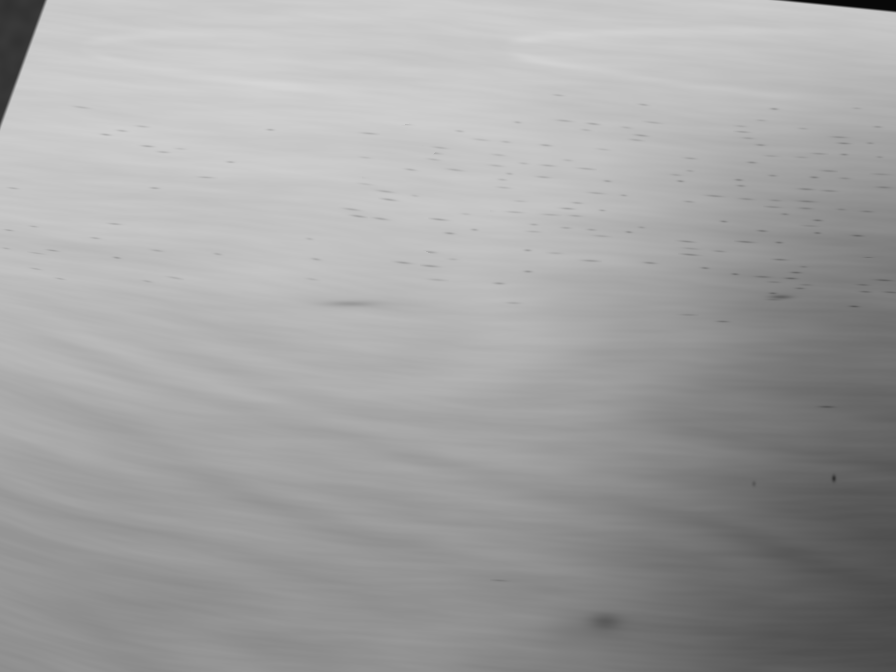
Write a WebGL 1 fragment shader that draws this texture.

```glsl
precision highp float;
// A pale grey wooden board with soft curved grain, short pores and a shadow on the right.
uniform vec2 u_resolution;

float hash(vec2 cell) {
  vec3 h = fract(cell.xyx * vec3(0.1031, 0.1030, 0.0973));
  h += dot(h, h.yzx + 33.33);
  return fract((h.x + h.y) * h.z);
}

float gradientDot(vec2 cell, vec2 offset) {
  float angle = 6.2832 * hash(cell);
  return dot(vec2(cos(angle), sin(angle)), offset);
}

float gradientNoise(vec2 p) {
  vec2 i = floor(p), f = fract(p);
  vec2 s = f * f * f * (f * (f * 6.0 - 15.0) + 10.0);
  vec2 e = vec2(1.0, 0.0);
  float low = mix(gradientDot(i, f), gradientDot(i + e.xy, f - e.xy), s.x);
  float high = mix(gradientDot(i + e.yx, f - e.yx), gradientDot(i + e.xx, f - e.xx), s.x);
  return mix(low, high, s.y);
}

// Soft elliptical spot
float smudge(vec2 p, vec2 centre, vec2 radius) {
  vec2 d = (p - centre) / radius;
  return exp(-dot(d, d));
}

// Pale hairpin-shaped vein that opens to the right
float hairpin(vec2 p, vec2 apex) {
  vec2 d = p - apex;
  float side = abs(d.y + 0.06 * d.x);
  float gap = (side - sqrt(max(d.x, 0.0) / 180.0)) / 0.007;
  return exp(-gap * gap) * smoothstep(-0.01, 0.04, d.x) * (1.0 - smoothstep(0.3, 0.65, d.x));
}

// Short dark dashes scattered one per cell along the grain
float pores(vec2 grain, float density) {
  vec2 g = grain * vec2(22.0, 110.0);
  g.x += hash(vec2(floor(g.y), 7.0));
  vec2 cell = floor(g);
  float pick = hash(cell + 11.0);
  vec2 centre = 0.3 + 0.4 * vec2(hash(cell + 23.0), hash(cell + 41.0));
  float halfLength = mix(0.1, 0.27, hash(cell + 59.0));
  float dash = smudge(fract(g), centre, vec2(halfLength, 0.17));
  return dash * step(pick, density) * mix(0.4, 1.0, hash(cell + 73.0));
}

void main() {
  vec2 uv = gl_FragCoord.xy / u_resolution;
  vec2 p = gl_FragCoord.xy / u_resolution.y;

  // Grain lines fall to the right: curved below, nearly straight above
  float bend = mix(-0.14 * exp(-2.2 * p.x), 0.08 * p.x - 0.1, smoothstep(0.45, 0.8, p.y));
  vec2 grain = vec2(p.x, p.y + bend);
  grain.y += 0.012 * gradientNoise(p * vec2(2.5, 5.0));

  // Light from above and shadow on the right
  float tone = mix(0.56, 0.79, smoothstep(0.0, 0.85, uv.y));
  float shade = smoothstep(0.5, 1.05, uv.x + 0.04 * (0.5 - uv.y));
  tone -= 0.27 * shade * (1.0 - smoothstep(0.58, 1.05, uv.y));

  // Broad growth rings, strongest in the lower half
  float figure = gradientNoise(grain * vec2(1.5, 7.0) + vec2(3.7, 1.3));
  float rings = sin(15.0 * figure + 22.0 * grain.y);
  tone += 0.013 * rings * mix(1.0, 0.3, smoothstep(0.3, 0.75, uv.y));
  tone += 0.025 * gradientNoise(grain * vec2(1.6, 20.0) + 9.0);

  // Fine fibres
  tone += 0.022 * gradientNoise(grain * vec2(4.0, 60.0));
  tone += 0.014 * gradientNoise(grain * vec2(14.0, 150.0));

  // Pale veins near the top
  tone += 0.022 * hairpin(p, vec2(0.12, 0.93));
  tone += 0.03 * hairpin(p, vec2(0.75, 0.93));

  // Pores, denser toward the right
  float band = smoothstep(0.5, 0.66, uv.y) * (1.0 - smoothstep(0.76, 0.9, uv.y));
  tone -= 0.12 * pores(grain, 0.32 * band * mix(0.3, 1.0, smoothstep(0.3, 0.7, uv.x)));

  // Knot, stain and small marks
  tone -= 0.09 * smudge(p, vec2(0.9, 0.075), vec2(0.022, 0.012));
  tone -= 0.05 * smudge(p, vec2(0.89, 0.07), vec2(0.07, 0.022));
  tone -= 0.09 * smudge(p, vec2(0.52, 0.548), vec2(0.035, 0.004));
  tone -= 0.03 * smudge(p, vec2(0.54, 0.547), vec2(0.1, 0.009));
  tone -= 0.13 * smudge(p, vec2(1.162, 0.558), vec2(0.016, 0.003));
  tone -= 0.2 * smudge(p, vec2(1.241, 0.288), vec2(0.003, 0.005));
  tone -= 0.08 * smudge(p, vec2(1.122, 0.28), vec2(0.003, 0.004));

  // Dark surroundings beyond the board edges
  float leftEdge = dot(p - vec2(0.0, 0.81), vec2(0.94, -0.342));
  float topEdge = dot(vec2(1.163, 1.0) - p, vec2(0.0995, 0.995));
  tone = mix(0.21 + 0.03 * gradientNoise(p * 40.0), tone, smoothstep(-0.004, 0.003, leftEdge));
  tone = mix(0.03, tone, smoothstep(-0.002, 0.003, topEdge));

  gl_FragColor = vec4(vec3(tone), 1.0);
}
```
